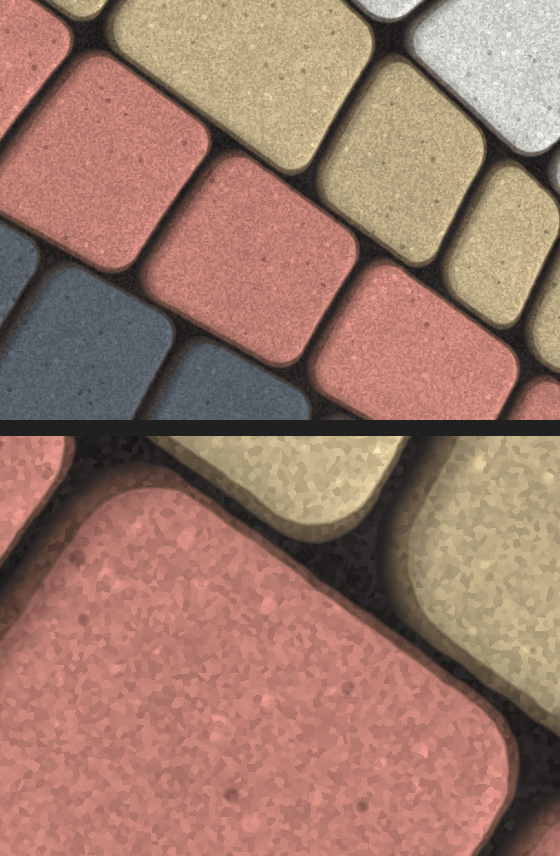
Top, the full canvas; bottom, a detail of the centre.
A Shadertoy shader for this texture:

```glsl
// Diagonal rows of worn, rounded concrete pavers in four colours, seen at a slant.
// Polar coordinates about a far point give converging rows; each row splits into
// bricks drawn as rounded boxes with bevels, side walls and cellular grain.

#define CENTER vec2(3.472, -1.465)  // point the rows converge on
#define ROW_START 0.511             // angle of the lower edge of the red row
#define ROW_ANGLE 0.1196            // angle between rows
#define CORNER 0.064                // corner radius of a brick
#define JOINT_HALF 0.005            // half width of the open joint
#define FACE_INSET vec2(0.020, 0.015)
#define FACE_SHIFT vec2(0.010, -0.002)
#define BEVEL 0.026
#define GRAIN_SCALE 190.0
#define CHIP_SCALE 30.0

const vec3 JOINT = vec3(0.15, 0.135, 0.135);
const vec3 WALL = vec3(0.43, 0.33, 0.25);

// Face colours, from the lowest row up
const vec3 FACES[4] = vec3[4](
    vec3(0.34, 0.37, 0.405), vec3(0.77, 0.51, 0.465),
    vec3(0.75, 0.68, 0.53), vec3(0.81, 0.81, 0.79));

// Per row: radius of joint 0, brick length, change of length along the row, joint tilt
const vec4 ROWS[4] = vec4[4](
    vec4(3.852, 0.380, 0.0, 0.0), vec4(4.059, 0.4045, 0.033, 0.0),
    vec4(4.056, 0.802, -0.323, 0.17), vec4(3.469, 0.455, 0.0, 0.0));

float hash(vec2 p) {
    vec3 q = fract(p.xyx * vec3(0.1031, 0.1030, 0.0973));
    q += dot(q, q.yzx + 33.33);
    return fract((q.x + q.y) * q.z);
}

// Cellular noise: x is the distance to the nearest point, y its random value
vec2 cellular(vec2 p) {
    vec2 cell = floor(p), nearest = vec2(9.0, 0.0);
    for (int j = -1; j <= 1; j++)
    for (int i = -1; i <= 1; i++) {
        vec2 c = cell + vec2(i, j);
        vec2 point = c + vec2(hash(c), hash(c + 57.3));
        float d = length(p - point);
        if (d < nearest.x) nearest = vec2(d, hash(c + 113.7));
    }
    return nearest;
}

// Layered sines, roughly -1 to 1
float mottle(vec2 p) {
    float sum = 0.0, gain = 0.5;
    for (int i = 0; i < 4; i++) {
        sum += gain * sin(p.x + 1.7 * sin(p.y)) * cos(p.y * 0.9 + sin(p.x));
        p = mat2(1.5, 1.2, -1.2, 1.5) * p + 2.3;
        gain *= 0.6;
    }
    return sum;
}

float roundBox(vec2 p, vec2 halfSize, float r) {
    vec2 q = abs(p) - halfSize + r;
    return length(max(q, 0.0)) + min(max(q.x, q.y), 0.0) - r;
}

// Position of joint n along its row
float jointAt(float n, vec4 row) {
    return n * row.y / (1.0 - n * row.z);
}

void mainImage(out vec4 fragColor, in vec2 fragCoord) {
    vec2 p = fragCoord / iResolution.y;
    float soft = 1.0 / iResolution.y + 0.001;

    // Row and position across it
    vec2 ray = vec2(CENTER.x - p.x, p.y - CENTER.y);
    float radius = length(ray);
    float t = (atan(ray.y, ray.x) - ROW_START) / ROW_ANGLE;
    float rowIndex = clamp(floor(t), -1.0, 2.0);
    int k = int(rowIndex) + 1;
    vec4 row = ROWS[k];
    float across = (rowIndex + 0.5 - t) * ROW_ANGLE * radius;

    // Brick along the row, with joints that fan out gently
    float along = row.x - radius;
    along -= (row.w + 0.144 * (along - 0.61)) * across;
    float n = floor(along / (row.y + row.z * along));
    float start = jointAt(n, row), end = jointAt(n + 1.0, row);
    vec2 local = vec2(along - 0.5 * (start + end), across);
    vec2 halfSize = 0.5 * vec2(end - start, ROW_ANGLE * radius);

    // Shared noise
    vec2 grain = cellular(p * GRAIN_SCALE);
    vec2 chip = cellular(p * CHIP_SCALE);
    float cloud = mottle(p * 17.0);
    float rough = 0.0015 * mottle(p * 75.0) + 0.0012 * (grain.y - 0.5);

    // Body and top face of the brick
    vec2 faceHalf = halfSize - FACE_INSET;
    vec2 facePos = local - FACE_SHIFT;
    float body = roundBox(local, halfSize - JOINT_HALF, CORNER) + rough;
    float face = roundBox(facePos, faceHalf, CORNER) + rough;

    // Face: brick tone, mottling, grain and scattered aggregate
    float tone = 0.97 + 0.07 * hash(vec2(n + 20.0, rowIndex + 7.0));
    vec3 top = FACES[k] * (tone + 0.035 * cloud + 0.20 * (grain.y - 0.5));
    float chipSize = 0.05 + 0.16 * fract(chip.y * 17.0);
    float chipMask = smoothstep(chipSize + 0.06, chipSize - 0.06, chip.x);
    top *= 1.0 + chipMask * (step(0.7, chip.y) * 0.13 - step(chip.y, 0.12) * 0.22);

    // Worn bevel: dark on the left, a little lighter on the right
    vec2 normal = sign(facePos) * max(abs(facePos) - faceHalf + CORNER, 0.0);
    normal /= max(length(normal), 0.001);
    float bevel = smoothstep(-BEVEL, -0.003, face + 0.003 * cloud);
    top *= 1.0 + bevel * (dot(normal, vec2(0.17, -0.05)) - 0.07);

    // Side wall fading into the joint
    vec3 side = mix(FACES[k] * 0.52, WALL, 0.35) * (0.85 + 0.3 * grain.y + 0.15 * cloud);
    side = mix(side, JOINT, smoothstep(0.003, 0.027, face + 0.004 * cloud));

    vec3 color = JOINT * (0.75 + 0.5 * grain.y + 0.25 * cloud);
    color = mix(color, side, smoothstep(soft, -soft, body));
    color = mix(color, top, smoothstep(soft, -soft, face));
    fragColor = vec4(clamp(color, 0.0, 1.0), 1.0);
}
```
